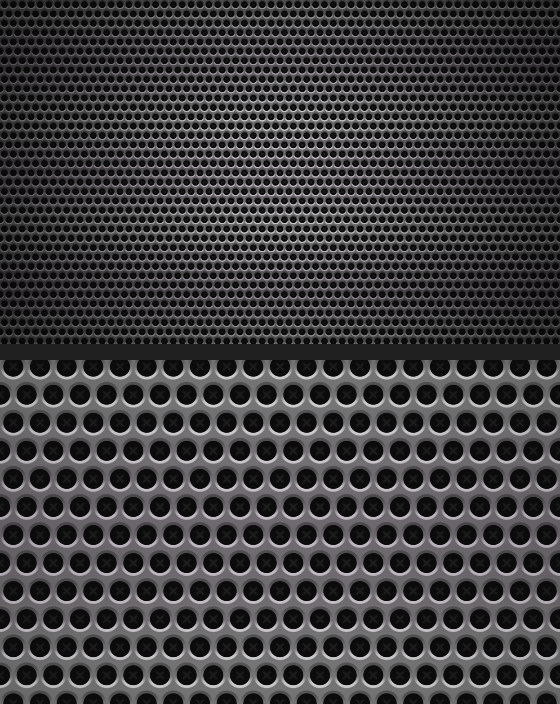
Top, the full canvas; bottom, a detail of the centre.
Reproduce this texture procedurally as a Shadertoy shader.

```glsl
// Perforated dark metal sheet: staggered round holes with lit lower rims under a soft central glow.

// Offset from the nearest hole centre; one unit is the column pitch.
vec2 holeOffset(vec2 p, float row) {
    float stagger = 0.5 * mod(row, 2.0);
    return vec2(fract(p.x + stagger) - 0.5, (row + 0.5) * 1.052 - p.y);
}

void mainImage(out vec4 fragColor, in vec2 fragCoord) {
    // Sheet coordinates: 63 columns across, y measured down from the top
    float pixel = 63.0 / iResolution.x;
    vec2 p = vec2(fragCoord.x, iResolution.y - fragCoord.y) * pixel;
    float row = floor(p.y / 1.052);
    vec2 offset = holeOffset(p, row);
    float radius = length(offset);
    float upward = offset.y / max(radius, 0.001);

    // Glow fades faster sideways than vertically, with slow bands across the rows
    vec2 view = 2.0 * fragCoord / iResolution.xy - 1.0;
    float glow = exp(-dot(view * view, vec2(1.5, 0.7)));
    float band = cos(6.2832 * (row - 6.0) / 12.0);
    float brightness = (0.14 + 0.31 * glow) * (1.0 - 0.06 * band);
    vec3 metal = brightness * mix(vec3(1.0), vec3(1.02, 0.98, 1.03), 0.5 + 0.5 * band);

    // Bevel: shaded upper rim and bright lower crescent
    float rim = 1.0 - smoothstep(0.035, 0.05 + pixel, abs(radius - 0.42));
    metal *= 1.0 - 0.3 * rim * smoothstep(0.0, 0.8, upward);
    metal *= 1.0 + 0.75 * rim * smoothstep(0.0, 0.8, -upward);

    // Hole floor: nearly black, with a faint crossed mark
    float diagonal = abs(abs(offset.x) - abs(offset.y));
    float cross = (1.0 - smoothstep(0.02, 0.06 + pixel, diagonal))
                * (1.0 - smoothstep(0.12, 0.26, radius));
    vec3 depth = vec3(0.025 + 0.02 * glow + 0.07 * glow * cross);

    float hole = 1.0 - smoothstep(-0.5 * pixel, 0.5 * pixel, radius - 0.375);
    fragColor = vec4(mix(metal, depth, hole), 1.0);
}
```
